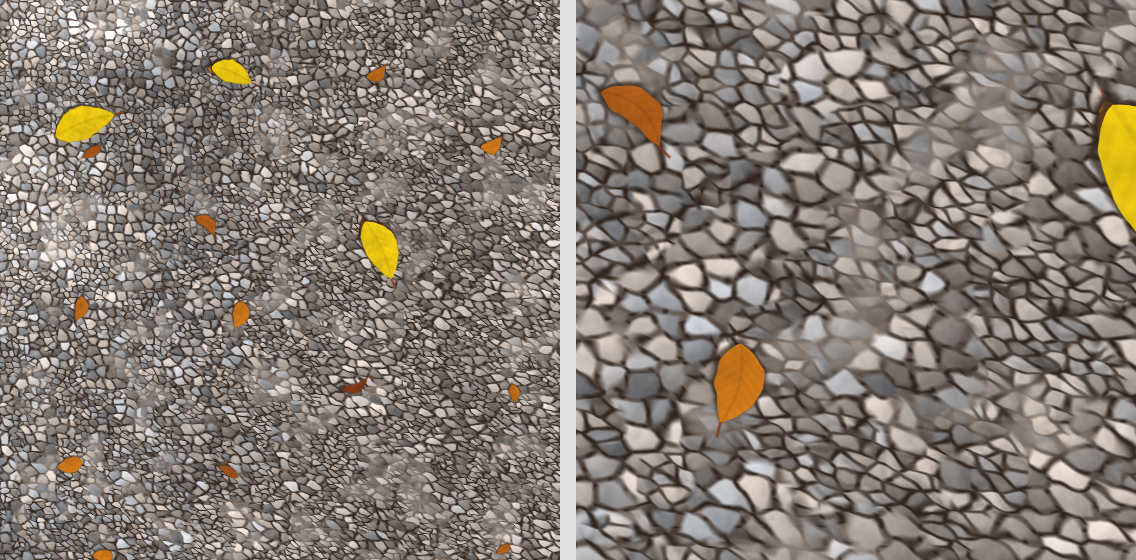
Left: the whole. Right: its middle third, enlarged.
Reproduce this texture procedurally as a Shadertoy shader.

```glsl
const float STONE_DENSITY = 58.0;    // stones across the canvas
const float CHIP_DENSITY = 88.0;     // finer chips between the stones
const float GRAIN_ANGLE = -0.38;     // direction of the elongated grains
const float CREVICE_WIDTH = 0.36;
const float YELLOW_LEAVES = 3.0;
const float LEAF_SCRAPS = 14.0;
const vec3 CREVICE = vec3(0.19, 0.145, 0.115);
const vec3 DUST = vec3(0.64, 0.59, 0.55);
const vec3 WARM = vec3(1.05, 0.985, 0.935);
const vec3 COOL = vec3(0.97, 0.99, 1.02);
const vec3 YELLOW = vec3(0.90, 0.76, 0.07);
const vec3 ORANGE = vec3(0.80, 0.47, 0.10);
const vec3 RUST = vec3(0.50, 0.21, 0.09);
const vec2 LIGHT = vec2(-0.5, 0.86);

vec3 hash3(vec2 p) {
    vec3 q = fract(p.xyx * vec3(0.1031, 0.1030, 0.0973));
    q += dot(q, q.yxz + 33.33);
    return fract((q.xxy + q.yzz) * q.zyx);
}

float noise(vec2 p) {
    vec2 i = floor(p), f = fract(p);
    f = f * f * (3.0 - 2.0 * f);
    float low = mix(hash3(i).x, hash3(i + vec2(1, 0)).x, f.x);
    float high = mix(hash3(i + vec2(0, 1)).x, hash3(i + vec2(1, 1)).x, f.x);
    return mix(low, high, f.y);
}

float fbm(vec2 p) {
    float sum = 0.0, amp = 0.5;
    for (int i = 0; i < 4; i++) {
        sum += amp * noise(p);
        p = p * 2.03 + 17.3;
        amp *= 0.5;
    }
    return sum;
}

// Stretched Voronoi cells: crevice gap, slope towards the light, cell id
vec4 pebbles(vec2 p, float stretch) {
    float c = cos(GRAIN_ANGLE), s = sin(GRAIN_ANGLE);
    vec2 scale = vec2(inversesqrt(stretch), sqrt(stretch));
    vec2 base = floor(p), id = base, toSeed = vec2(0);
    float nearest = 9.0, second = 9.0;
    for (int y = -2; y <= 2; y++)
    for (int x = -2; x <= 2; x++) {
        vec2 cell = base + vec2(x, y);
        vec2 r = cell + 0.08 + 0.84 * hash3(cell).xy - p;
        float d = length(vec2(c * r.x + s * r.y, c * r.y - s * r.x) * scale);
        if (d < nearest) {
            second = nearest;
            nearest = d;
            id = cell;
            toSeed = r;
        } else second = min(second, d);
    }
    return vec4(second - nearest, -dot(toSeed, LIGHT), id);
}

// Colour of one layer of stones; alpha is the solid part
vec4 stoneLayer(vec2 p, float stretch, float coolness) {
    vec4 cell = pebbles(p, stretch);
    vec3 h = hash3(cell.zw + 71.7);
    float tone = mix(0.42, 0.87, h.x) + 0.13 * cell.y + 0.16 * (fbm(p * 2.2) - 0.47);
    vec3 tint = mix(WARM, COOL, smoothstep(0.45, 0.95, 0.75 * h.y + coolness));
    return vec4(tone * tint, smoothstep(0.02, CREVICE_WIDTH, cell.x));
}

vec3 gravel(vec2 p) {
    float stretch = mix(1.15, 2.1, smoothstep(0.15, 1.1, p.x + 0.7 * (1.0 - p.y) - 0.2));
    float coolness = 0.3 * (1.0 - smoothstep(0.2, 0.8, p.x));
    vec2 warp = 0.004 * (vec2(noise(p * 95.0), noise(p * 95.0 + 40.0)) - 0.5);
    vec2 q = p + warp;
    vec4 stones = stoneLayer(q * STONE_DENSITY, stretch, coolness);
    vec4 chips = stoneLayer(q * CHIP_DENSITY + 31.0, stretch * 1.15, coolness);

    // Dusty or dark gaps, with chips showing in loose areas
    float dusty = smoothstep(0.48, 0.72, fbm(p * 24.0 + 8.0));
    vec3 gap = mix(CREVICE, DUST, 0.75 * dusty);
    vec3 fine = mix(gap, chips.rgb, chips.a);
    vec3 coarse = mix(mix(gap, fine, 0.3), stones.rgb, stones.a);
    float loose = smoothstep(0.46, 0.56, noise(p * 34.0 + 5.0));
    vec3 col = mix(coarse, fine, 0.75 * loose);

    // Sun patches at the upper left and broad mottling
    float sun = exp(-dot(p - vec2(0.12, 0.96), (p - vec2(0.12, 0.96)) * vec2(45, 90)));
    sun += 0.55 * exp(-35.0 * dot(p - vec2(0.03, 0.60), p - vec2(0.03, 0.60)));
    float shade = exp(-dot(p - vec2(0.24, 0.83), (p - vec2(0.24, 0.83)) * vec2(22, 130)));
    float light = 0.97 + 0.32 * (fbm(p * 6.0) - 0.47) + 0.34 * sun - 0.16 * shade;
    return col * light + 0.07 * sun;
}

// Pointed blade with stem, veins and a cast shadow
void addLeaf(inout vec3 col, vec2 p, vec2 centre, float angle, float size, float width, float bend, vec3 tint) {
    vec2 dir = vec2(cos(angle), sin(angle)), r = p - centre;
    if (length(r) > 2.0 * size) return;
    float px = 1.0 / iResolution.y;
    vec2 q = vec2(dot(r, dir), dot(r, vec2(-dir.y, dir.x))) / size;
    float along = clamp(q.x, -1.0, 1.0);
    q.y += bend * (along * along - 0.3);
    float halfWidth = width * pow(1.0 - along * along, 0.8) * (1.0 - 0.25 * along);
    float blade = (length(vec2(q.x - along, q.y)) - halfWidth) * size;
    blade += 0.003 * (noise(p * 130.0) - 0.5);
    float stem = max(abs(q.y) - 0.035, abs(q.x - 1.15) - 0.2) * size;
    float shadow = 1.0 - smoothstep(-0.001, 0.004, blade - 0.1 * dot(r, LIGHT));
    col = mix(col, CREVICE, 0.75 * shadow);
    col = mix(col, RUST, 0.8 * (1.0 - smoothstep(-px, px, stem)));
    float rib = 1.0 - smoothstep(0.015, 0.06, abs(q.y));
    float veins = 0.5 + 0.5 * sin(26.0 * (q.x - 0.9 * abs(q.y)));
    float glow = 0.92 + 0.2 * fbm(p * 90.0) - 0.07 * rib - 0.03 * veins + 0.08 * q.y;
    col = mix(col, tint * glow, 1.0 - smoothstep(-px, px, blade));
}

void mainImage(out vec4 fragColor, in vec2 fragCoord) {
    vec2 p = fragCoord / iResolution.y;
    vec3 col = gravel(p);

    // Small dry scraps spread evenly
    for (float i = 0.0; i < LEAF_SCRAPS; i++) {
        vec3 h = hash3(vec2(i, 9.0));
        vec2 centre = fract(vec2(0.37, 0.60) + i * vec2(0.7549, 0.5698));
        vec3 tint = mix(RUST, ORANGE, h.y);
        addLeaf(col, p, centre, 6.28 * h.x, mix(0.012, 0.026, h.z), mix(0.28, 0.6, h.y), h.x - 0.5, tint);
    }

    // Large yellow leaves along an arc, each turned further
    for (float i = 0.0; i < YELLOW_LEAVES; i++) {
        vec2 centre = vec2(0.15 + 0.265 * i, 0.78 + 0.2925 * i - 0.2025 * i * i);
        float size = 0.047 + 0.009 * cos(3.1416 * i);
        addLeaf(col, p, centre, 0.35 - 0.75 * i, size, 0.52, 0.12, YELLOW);
    }
    fragColor = vec4(clamp(col, 0.0, 1.0), 1.0);
}
```
